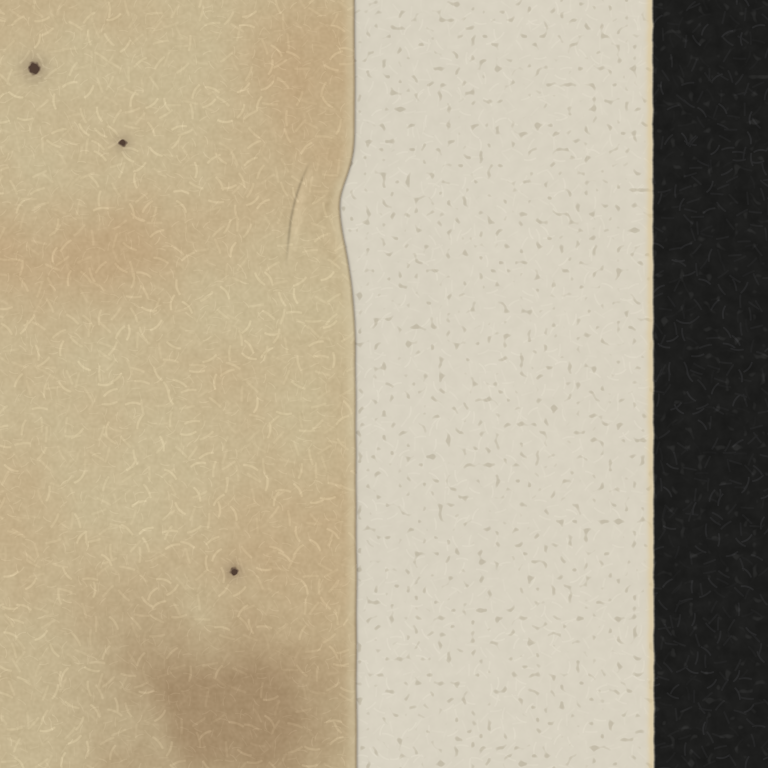
Give the GLSL for this texture, as a Shadertoy shader.

```glsl
vec2 hash2(vec2 p) {
    vec3 q = fract(p.xyx * vec3(0.1031, 0.1030, 0.0973));
    q += dot(q, q.yzx + 33.33);
    return fract((q.xx + q.yz) * q.zy);
}

float gradDot(vec2 cell, vec2 offset, vec2 f) {
    float a = 6.2832 * hash2(cell + offset + 71.0).x;
    return dot(vec2(cos(a), sin(a)), f - offset);
}

float gradientNoise(vec2 p) {
    vec2 i = floor(p), f = p - i;
    vec2 w = f * f * f * (f * (f * 6.0 - 15.0) + 10.0);
    return mix(mix(gradDot(i, vec2(0, 0), f), gradDot(i, vec2(1, 0), f), w.x),
               mix(gradDot(i, vec2(0, 1), f), gradDot(i, vec2(1, 1), f), w.x), w.y);
}

float fbm(vec2 p) {
    float sum = 0.0, amp = 0.6;
    for (int i = 0; i < 4; i++) {
        sum += amp * gradientNoise(p);
        p = mat2(1.6, 1.2, -1.2, 1.6) * p + 17.3;
        amp *= 0.55;
    }
    return sum;
}

// Short, randomly turned strands, one per grid cell
float fibres(vec2 p) {
    vec2 cell = floor(p);
    float cover = 0.0;
    for (int y = -1; y <= 1; y++)
    for (int x = -1; x <= 1; x++) {
        vec2 id = cell + vec2(x, y);
        vec2 r = hash2(id + 9.0), s = hash2(id + 203.0);
        float a = 6.2832 * s.x;
        vec2 dir = vec2(cos(a), sin(a)), d = p - id - r;
        float t = clamp(dot(d, dir), -0.45, 0.45);
        d -= dir * t + vec2(-dir.y, dir.x) * (t * t - 0.1) * (s.y - 0.5);
        cover = max(cover, s.y * smoothstep(0.13, 0.02, length(d)));
    }
    return cover;
}

float blob(vec2 p, vec2 centre, vec2 size) {
    vec2 d = (p - centre) / size;
    return exp(-dot(d, d));
}

float spot(vec2 p, vec2 centre, float radius) {
    float d = length(p - centre) + 0.0025 * gradientNoise(p * 180.0);
    return smoothstep(radius, radius * 0.35, d) + 0.25 * exp(-d * d / (radius * radius * 3.0));
}

// Horizontal place of the torn sheet edge
float sheetEdge(float y) {
    float d = y - 0.73;
    float width = d > 0.0 ? 0.05 : 0.085;
    return 0.4645 - 0.003 * y - 0.0195 * exp(-d * d / (width * width))
         + 0.0015 * gradientNoise(vec2(y * 14.0, 3.0));
}

vec3 agedSheet(vec2 p, float inside) {
    float cloud = fbm(p * 7.0);
    float tan1 = 0.8 * blob(p, vec2(0.03, 0.66), vec2(0.16, 0.07))
               + 0.75 * blob(p, vec2(0.43, 0.89), vec2(0.10, 0.16))
               + 0.5 * blob(p, vec2(0.18, 0.70), vec2(0.13, 0.06))
               + 0.7 * blob(p, vec2(0.40, 0.24), vec2(0.16, 0.13))
               + 0.5 * blob(p, vec2(0.0, 0.33), vec2(0.07, 0.08))
               + 0.4 * blob(p, vec2(0.02, 0.98), vec2(0.16, 0.08));
    vec3 col = mix(vec3(0.795, 0.735, 0.595), vec3(0.765, 0.67, 0.525),
                   clamp(tan1 + 0.7 * cloud + 0.12, 0.0, 1.0));

    // Brown stain along the bottom
    float stain = blob(p, vec2(0.29, 0.05), vec2(0.17, 0.10))
                + 0.35 * blob(p, vec2(0.24, 0.16), vec2(0.18, 0.09));
    col = mix(col, vec3(0.645, 0.55, 0.425), clamp(stain * (0.85 + cloud), 0.0, 0.9));

    // Mottle and strands
    col += 0.035 * fbm(p * 55.0) + 0.025 * gradientNoise(p * 190.0);
    col += vec3(0.055, 0.055, 0.05) * (fibres(p * 50.0) - 0.2);
    col += 0.03 * (fibres(p * 85.0 + 40.0) - 0.2);

    // Curved crease with a lit flank
    float d = p.y - 0.70;
    float x = p.x - (0.377 + 0.10 * d + 2.2 * d * max(d, 0.0));
    float span = smoothstep(0.645, 0.70, p.y) * smoothstep(0.80, 0.75, p.y);
    col -= vec3(0.12, 0.11, 0.09) * span * exp(-x * x / 4e-6);
    col += 0.035 * span * exp(-pow((x - 0.007) / 0.006, 2.0));
    float fold = p.x - 0.43 - 0.45 * (p.y - 0.74);
    col -= 0.035 * exp(-fold * fold / 2e-5) * blob(p, vec2(0.43, 0.74), vec2(0.02, 0.035));

    // Specks of dirt
    float dirt = spot(p, vec2(0.0445, 0.911), 0.0095)
               + 0.75 * spot(p, vec2(0.160, 0.814), 0.0065)
               + 0.85 * spot(p, vec2(0.305, 0.256), 0.0068);
    col = mix(col, vec3(0.27, 0.20, 0.17), min(dirt, 0.9));

    // Pale worn rim
    float rim = smoothstep(0.018, 0.004, inside) * (0.6 + 0.4 * gradientNoise(p * 40.0));
    return mix(col, vec3(0.84, 0.79, 0.66), 0.7 * rim);
}

vec3 paleBoard(vec2 p) {
    vec3 col = vec3(0.85, 0.825, 0.76) + 0.012 * fbm(p * 5.0);
    col += 0.02 * fbm(p * 60.0) + 0.02 * (fibres(p * 65.0) - 0.2);
    float flecks = smoothstep(0.24, 0.52, gradientNoise(p * 95.0 + 5.0));
    return col - vec3(0.08, 0.085, 0.095) * flecks;
}

vec3 darkBoard(vec2 p) {
    vec3 col = vec3(0.125, 0.125, 0.122) + 0.035 * fbm(p * 45.0);
    col += vec3(0.05, 0.05, 0.055) * (fibres(p * 60.0) - 0.2);
    return col + 0.05 * smoothstep(0.25, 0.55, gradientNoise(p * 85.0));
}

void mainImage(out vec4 fragColor, in vec2 fragCoord) {
    vec2 p = fragCoord / iResolution.xy;
    float soft = 0.0012 + 0.5 / iResolution.x;
    float sheet = p.x - sheetEdge(p.y);
    float dark = p.x - 0.8515 + 0.002 * p.y - 0.0018 * fbm(vec2(p.y * 45.0, 8.0));

    vec3 col = mix(agedSheet(p, -sheet), paleBoard(p), smoothstep(-soft, soft, sheet));
    // Thin shadow cast by the sheet
    col -= vec3(0.17, 0.17, 0.15) * exp(-sheet * sheet / 5e-6);
    col -= 0.025 * step(0.0, sheet) * exp(-sheet / 0.008);
    // Warm rim beside the dark board
    col = mix(col, vec3(0.86, 0.78, 0.61), 0.65 * exp(-pow((dark + 0.003) / 0.005, 2.0)));
    col = mix(col, darkBoard(p), smoothstep(-soft, soft * 1.5, dark));
    fragColor = vec4(clamp(col, 0.0, 1.0), 1.0);
}
```
